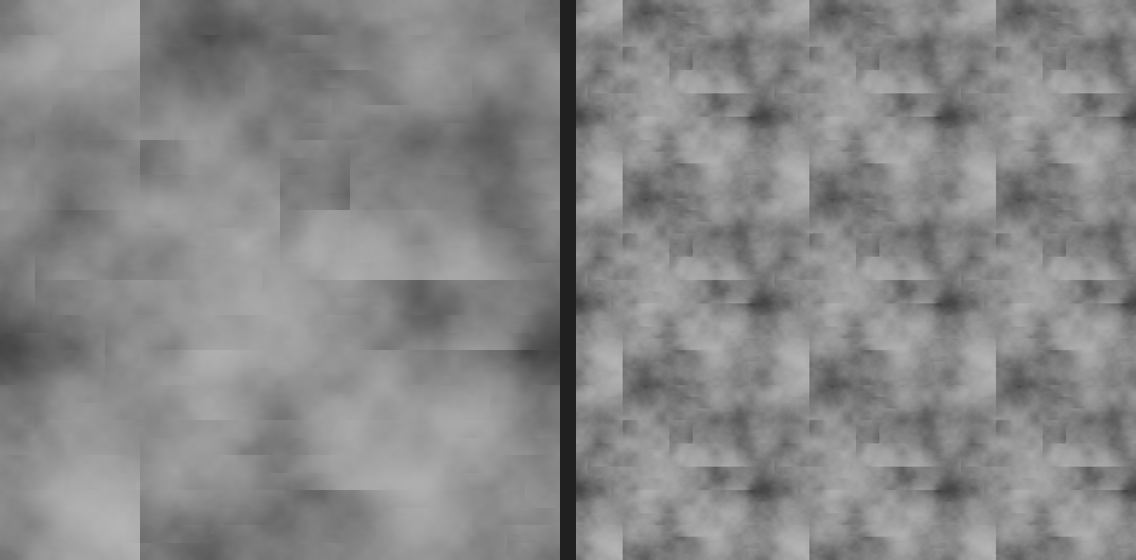
Left: one tile. Right: repeated 3 by 3.
A three.js fragment shader for this texture:

```glsl
// Soft grey cloud built from octaves of wrapping value noise. Some lattice
// corners are "torn": neighbouring cells read different values there, which
// leaves faint straight creases, mostly horizontal, that fade along the grid.

varying vec2 vUv;

const int OCTAVES = 6;
const float BASE_REPEATS = 4.0;
const float BASE_WEIGHT = 0.28;
const float SECOND_WEIGHT = 0.22;
const float FINE_FALLOFF = 0.43;
const float MID_GREY = 0.555;
const float DARK_SKEW = 1.3;
const vec2 TEAR_SHARE = vec2(0.05, 0.2); // vertical, horizontal creases

float hash(vec2 p) {
  return fract(sin(dot(p, vec2(127.1, 311.7))) * 43758.5453);
}

// Value of one cell corner; side tells which corner of the cell it is.
float cornerValue(vec2 cell, vec2 side, float repeats, float seed, vec2 tearShare) {
  vec2 id = mod(cell + side, repeats);
  vec2 key = id + seed;
  vec2 chance = vec2(hash(key + 31.7), hash(key + 73.3));
  // Corners on the canvas border stay whole so that the tile has no seam.
  vec2 torn = step(chance, tearShare) * step(vec2(0.5), id);
  return hash(key + side * torn * vec2(157.0, 211.0)) - 0.5;
}

// Signed value noise that wraps after a whole number of repeats.
float tornNoise(vec2 uv, float repeats, float seed, vec2 tearShare) {
  vec2 p = uv * repeats;
  vec2 cell = floor(p);
  vec2 f = p - cell;
  vec2 blend = f * f * (3.0 - 2.0 * f);
  float lowerLeft = cornerValue(cell, vec2(0.0, 0.0), repeats, seed, tearShare);
  float lowerRight = cornerValue(cell, vec2(1.0, 0.0), repeats, seed, tearShare);
  float upperLeft = cornerValue(cell, vec2(0.0, 1.0), repeats, seed, tearShare);
  float upperRight = cornerValue(cell, vec2(1.0, 1.0), repeats, seed, tearShare);
  return mix(mix(lowerLeft, lowerRight, blend.x),
             mix(upperLeft, upperRight, blend.x), blend.y);
}

// The broadest octave has horizontal creases only; finer ones fade quickly.
float cloud(vec2 uv) {
  float sum = BASE_WEIGHT * tornNoise(uv, BASE_REPEATS, 5.3, TEAR_SHARE * vec2(0.0, 1.0));
  float weight = SECOND_WEIGHT;
  float repeats = BASE_REPEATS * 2.0;
  for (int i = 1; i < OCTAVES; i++) {
    sum += weight * tornNoise(uv, repeats, 5.3 + 19.1 * float(i), TEAR_SHARE);
    repeats *= 2.0;
    weight *= FINE_FALLOFF;
  }
  return sum;
}

void main() {
  float density = cloud(vUv);
  float grey = MID_GREY + density - DARK_SKEW * density * density;
  gl_FragColor = vec4(vec3(grey), 1.0);
}
```
